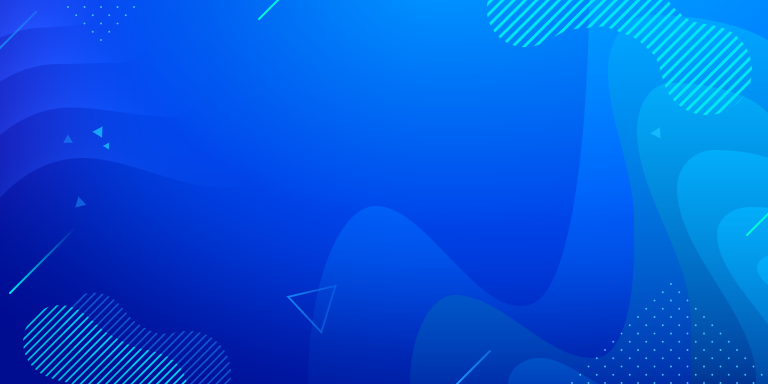
A Shadertoy shader for this background:

```glsl
#define GRID 384.0 // design units per canvas height
#define STRIPE_WIDE 8.0
#define STRIPE_FINE 6.0
#define DOT_STEP 16.5
#define CYAN vec3(0, 0.92, 0.95)
#define AZURE vec3(0.1, 0.6, 1)
#define SKY vec3(0, 0.58, 1)
#define ROYAL vec3(0, 0.27, 0.92)
#define NAVY vec3(0, 0.05, 0.57)
#define WAVE_LIGHT vec3(0.035, 0.07, 0.09)

float pixelSize() { return GRID / iResolution.y; }

// Coverage of a true distance, and of a field with any scale
float fill(float d) { return clamp(0.5 - d / pixelSize(), 0.0, 1.0); }
float fillField(float f) { return clamp(0.5 - f / (fwidth(f) + 1e-5), 0.0, 1.0); }

// Hill, valley and rising wall; negative below the curve
float hillWall(vec2 p, vec2 peak, float radius, vec2 valley, vec2 wall) {
    float l = (peak.x - p.x) / radius;
    float u = clamp((p.x - valley.x) / (wall.x - valley.x), 0.0, 1.0);
    float left = l < 1.0 ? peak.y * sqrt(max(1.0 - l * l, 0.0)) : -40.0;
    float right = mix(peak.y, valley.y, smoothstep(peak.x, valley.x, p.x))
        + wall.y * (1.0 - sqrt(1.0 - pow(u, 2.5)));
    return p.y - (l > 0.0 ? left : right);
}

// Rounded leaf whose left side leans by lean.x over a drop of lean.y
float leaf(vec2 p, vec2 side, vec2 top, float radius, vec2 lean) {
    vec2 d = p - vec2(top.x, side.y);
    d.x -= lean.x * smoothstep(0.0, lean.y, -d.y);
    vec2 r = vec2(d.x < 0.0 ? top.x - side.x : radius, top.y - side.y);
    return length(vec2(d.x, max(d.y, 0.0)) / r) - 1.0;
}

float smoothMin(float a, float b, float k) {
    float h = max(k - abs(a - b), 0.0) / k;
    return min(a, b) - 0.25 * h * h * k;
}

float capsule(vec2 p, vec2 a, vec2 b, float r) {
    vec2 d = b - a;
    return length(p - a - d * clamp(dot(p - a, d) / dot(d, d), 0.0, 1.0)) - r;
}

// Two discs (centre, radius) joined by a neck
float blob(vec2 p, vec3 a, vec3 b, float neck) {
    float discs = min(length(p - a.xy) - a.z, length(p - b.xy) - b.z);
    return smoothMin(discs, capsule(p, a.xy, b.xy, neck), 16.0);
}

float stripes(vec2 p, float period, float width) {
    float s = (p.x - p.y) * 0.7071;
    return fill(abs(mod(s, period) - 0.5 * period) - 0.5 * width);
}

float triangle(vec2 p, vec2 centre, float radius, float angle) {
    vec2 d = p - centre;
    float a = mod(atan(d.y, d.x) - angle, 2.0944) - 1.0472;
    return length(d) * cos(a) - 0.5 * radius;
}

// Staggered dots in a wedge opening up or down from its apex
float dots(vec2 p, vec2 apex, float direction, float rows) {
    vec2 d = (p - apex) * vec2(1, direction);
    vec2 q = vec2(d.y + d.x, d.y - d.x) / DOT_STEP;
    vec2 cell = round(q);
    float inside = step(0.0, min(cell.x, cell.y)) * step(cell.x + cell.y, rows);
    return inside * fill(length(q - cell) * DOT_STEP * 0.7071 - 0.9);
}

// Diagonal spark fading towards its upper end
float spark(vec2 p, vec2 a, float size, float end) {
    float t = clamp((p.x - a.x + p.y - a.y) / (2.0 * size), 0.0, 1.0);
    return fill(capsule(p, a, a + size, 1.0)) * mix(1.0, end, t);
}

vec3 backdrop(vec2 uv) {
    vec2 d = uv - vec2(1.15, 1.08);
    float t = length(d * vec2(d.x < 0.0 ? 0.75 : 0.35, 1));
    vec3 c = mix(SKY, ROYAL, clamp((t - 0.05) / 0.62, 0.0, 1.0));
    c = mix(c, NAVY, smoothstep(0.58, 1.28, t));
    float violet = (1.0 - smoothstep(0.0, 0.4, uv.x)) * smoothstep(0.3, 0.7, uv.y);
    return c + vec3(0.08, -0.03, 0) * violet;
}

// Vertical shade of a layer, dark at the foot
vec3 shade(vec3 low, vec3 high, float t) { return mix(low, high, pow(clamp(t, 0.0, 1.0), 0.75)); }

void mainImage(out vec4 fragColor, in vec2 fragCoord) {
    vec2 p = fragCoord * pixelSize();
    vec3 c = backdrop(p / GRID);

    // Waves on the left, lit along their edges
    for (float i = 0.0; i < 4.0; i++) {
        vec2 peak = vec2(82.0 - 12.0 * i, 226.0 + 54.0 * i - 3.5 * i * i);
        vec2 valley = vec2(225.0 - 54.0 * i, 196.0 + 80.0 * i - 8.7 * i * i);
        float f = hillWall(p, peak, 145.0 + 16.0 * i, valley, vec2(280.0 - 56.0 * i, 200.0 - 50.0 * i));
        float fade = 1.0 - smoothstep(0.3 * valley.x, valley.x + 45.0, p.x);
        float glow = 0.15 + 0.85 * exp(-max(f, 0.0) / 38.0);
        c += (1.0 - fillField(f)) * fade * glow * WAVE_LIGHT;
    }

    // Hills on the right
    float outer = fillField(hillWall(p, vec2(376, 178), 68.0, vec2(520, 78), vec2(589, 320)));
    c += outer * vec3(0, 0.09, 0.05) * (0.35 + 0.65 * smoothstep(0.0, 170.0, p.y));
    float hill = fillField(hillWall(p, vec2(455, 89), 45.0, vec2(592, 26), vec2(634, 108)));
    float tall = fillField(leaf(p, vec2(608, 314), vec2(650, 369), 140.0, vec2(26, 150)));
    c = mix(c, shade(vec3(0, 0.18, 0.66), vec3(0, 0.66, 1), p.y / 360.0), 0.88 * max(hill, tall));
    c += vec3(0, 0.08, 0.07) * fillField(hillWall(p, vec2(540, 26), 32.0, vec2(630, -10), vec2(900, 0)));

    // Nested leaves
    for (float i = 0.0; i < 4.0; i++) {
        float s = i * i;
        vec2 side = vec2(637.0 + 40.0 * i, 254.0 - 64.0 * i + 6.0 * s);
        vec2 top = vec2(670.0 + 48.0 * i - 4.0 * s, 301.0 - 72.0 * i + 5.0 * s);
        vec2 lean = vec2(54.0 + 40.0 * i - 15.0 * s, 190.0 + 25.0 * i - 24.0 * s);
        vec3 low = vec3(0, 0.2 + 0.07 * i, 0.56 + 0.08 * i);
        vec3 body = shade(low, vec3(0.01, 0.69, 0.99), p.y / top.y);
        c = mix(c, body, 0.88 * fillField(leaf(p, side, top, 105.0 - 15.0 * i, lean)));
    }

    // Striped blobs
    float ribbon = smoothMin(blob(p, vec3(525, 375, 38), vec3(632, 386, 26), 25.0),
        blob(p, vec3(632, 382, 26), vec3(707, 314, 45), 24.0), 14.0);
    c = mix(c, CYAN, 0.95 * fill(ribbon) * stripes(p, STRIPE_WIDE, 2.9));
    float dim = blob(p, vec3(94, 60, 31), vec3(189, 11, 42), 20.0);
    c = mix(c, AZURE, 0.5 * fill(dim) * stripes(p, STRIPE_FINE, 1.6));
    float bright = blob(p, vec3(60, 42, 35), vec3(150, -6, 36), 30.0);
    c = mix(c, CYAN, 0.8 * fill(bright) * stripes(p, STRIPE_FINE, 1.7));

    // Dotted wedges
    float dotted = max(dots(p, vec2(101, 344), 1.0, 4.0), dots(p, vec2(671, 100), -1.0, 14.0));
    c = mix(c, vec3(0.3, 0.85, 1), 0.85 * dotted);

    // Sparks
    c = mix(c, CYAN, spark(p, vec2(10, 91), 66.0, 0.0));
    c = mix(c, AZURE, max(0.8 * spark(p, vec2(0, 336), 36.0, 0.5), spark(p, vec2(457, 0), 33.0, 0.5)));
    float lime = max(spark(p, vec2(259, 365), 24.0, 0.9), spark(p, vec2(747, 149), 26.0, 0.9));
    c = mix(c, vec3(0, 1, 0.83), lime);

    // Outlined triangle and shards
    float outline = fill(abs(triangle(p, vec2(315, 79), 28.0, 2.845)) - 0.9);
    c = mix(c, AZURE, outline * mix(0.8, 0.3, smoothstep(288.0, 335.0, p.x)));
    float shards = min(triangle(p, vec2(99, 252), 6.5, 3.1), triangle(p, vec2(657, 251), 6.5, 3.2));
    c = mix(c, vec3(0.1, 0.75, 1), 0.8 * fill(min(shards, triangle(p, vec2(107, 238), 4.0, 3.1))));
    float faint = min(triangle(p, vec2(68, 244), 5.5, 1.6), triangle(p, vec2(80, 181), 6.5, 1.8));
    c = mix(c, AZURE, 0.5 * fill(faint));

    fragColor = vec4(clamp(c, 0.0, 1.0), 1);
}
```
